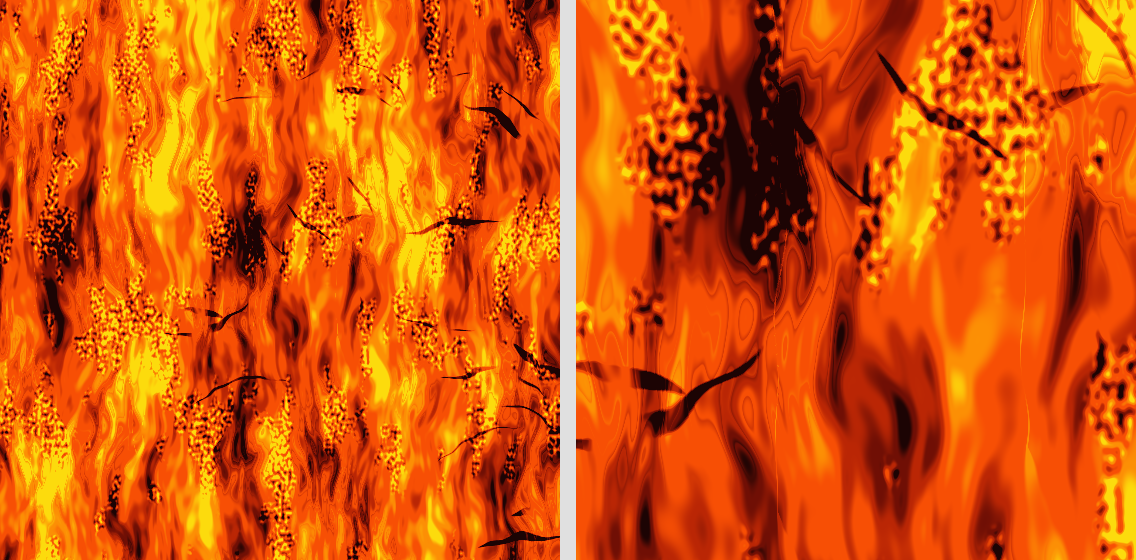
Left: the whole. Right: its middle third, enlarged.
Reproduce this texture procedurally as a Shadertoy shader.

```glsl
float hash(vec2 p) {
    return fract(sin(dot(p, vec2(127.1, 311.7))) * 43758.55);
}

vec2 gradientAt(vec2 cell) {
    float angle = 6.2832 * hash(cell);
    return vec2(cos(angle), sin(angle));
}

// Gradient noise scaled to roughly unit variance
float noise(vec2 p) {
    vec2 i = floor(p), f = fract(p);
    vec2 u = f * f * f * (f * (f * 6.0 - 15.0) + 10.0);
    vec2 e = vec2(1.0, 0.0);
    float low = mix(dot(gradientAt(i), f), dot(gradientAt(i + e.xy), f - e.xy), u.x);
    float high = mix(dot(gradientAt(i + e.yx), f - e.yx), dot(gradientAt(i + e.xx), f - e.xx), u.x);
    return 4.7 * mix(low, high, u.y);
}

// Tall streaks at several widths, bent by a slow sideways sway
float flameHeat(vec2 p) {
    p.x += 0.008 * noise(p * vec2(5.0, 4.0)) + 0.0045 * noise(p * vec2(17.0, 11.0) + 7.0);
    float heat = 0.45 * noise(p * vec2(5.0, 1.6) + 3.0);
    heat += 0.52 * noise(p * vec2(15.0, 4.5) + 19.0);
    heat += 0.42 * noise(p * vec2(38.0, 8.0) + 41.0);
    heat += 0.32 * noise(p * vec2(85.0, 24.0) + 67.0);
    return heat;
}

// Sooty vertical gaps between the sheets of fire
float sootColumns(vec2 p) {
    float x = p.x + 0.012 * noise(p * vec2(6.0, 5.0) + 88.0);
    float middle = exp(-pow((x - 0.42) / 0.035, 2.0));
    float right = exp(-pow((x - 0.96) / 0.04, 2.0)) * (0.7 + 0.6 * smoothstep(0.6, 0.9, p.y));
    float left = exp(-pow(x / 0.022, 2.0));
    return middle + right + left;
}

// Bright licks, round at the base and pointed at the tip
float tongues(vec2 p) {
    float glow = 0.0;
    for (float k = 0.0; k < 16.0; k++) {
        vec2 base = vec2(hash(vec2(k, 1.0)), hash(vec2(k, 2.0)) * 0.85);
        float tall = mix(0.08, 0.22, hash(vec2(k, 3.0)));
        vec2 q = p - base;
        float t = clamp(q.y / tall, 0.0, 1.0);
        q.x += 0.012 * sin(t * 5.0 + k) + 0.003 * noise(p * vec2(20.0, 14.0));
        float halfWidth = 0.13 * tall * sqrt(t) * (1.0 - t) * 2.0 + 0.0005;
        float body = 1.0 - smoothstep(0.4, 1.15, abs(q.x) / halfWidth);
        glow = max(glow, body * smoothstep(0.0, 0.1, t) * (1.0 - t * 0.5));
    }
    return glow;
}

// Tapered, curved twigs, denser toward the lower right
float twigs(vec2 p) {
    float cover = 0.0;
    p += 0.003 * vec2(noise(p * 22.0), noise(p * 22.0 + 50.0));
    for (float k = 0.0; k < 24.0; k++) {
        vec2 center = vec2(sqrt(hash(vec2(k, 11.0))), hash(vec2(k, 12.0)) * 0.9);
        float angle = mix(-0.95, 0.5, hash(vec2(k, 13.0)));
        float reach = mix(0.03, 0.1, hash(vec2(k, 14.0)));
        float girth = mix(0.002, 0.011, pow(hash(vec2(k, 15.0)), 3.0));
        vec2 q = p - center;
        q = vec2(cos(angle) * q.x + sin(angle) * q.y, cos(angle) * q.y - sin(angle) * q.x);
        q.y += (hash(vec2(k, 16.0)) - 0.5) * 8.0 * q.x * q.x;
        float edge = abs(q.y) - girth * (1.0 - abs(q.x) / reach);
        float stick = 1.0 - smoothstep(-0.001, 0.0015, edge);
        cover = max(cover, stick * (1.0 - smoothstep(0.8, 1.0, abs(q.x) / reach)));
    }
    return cover;
}

vec3 fireColor(float heat) {
    vec3 color = mix(vec3(0.11, 0.015, 0.015), vec3(0.44, 0.06, 0.02), smoothstep(-2.1, -1.65, heat));
    color = mix(color, vec3(0.73, 0.15, 0.02), smoothstep(-1.55, -1.0, heat));
    color = mix(color, vec3(0.97, 0.31, 0.02), smoothstep(-0.95, -0.25, heat));
    color = mix(color, vec3(0.99, 0.56, 0.02), smoothstep(0.2, 0.95, heat));
    return mix(color, vec3(0.99, 0.86, 0.05), smoothstep(1.05, 1.75, heat));
}

void mainImage(out vec4 fragColor, in vec2 fragCoord) {
    vec2 p = fragCoord / iResolution.y;
    float heat = flameHeat(p) + 0.08;
    heat -= 1.15 * sootColumns(p);
    heat += 1.1 * tongues(p);

    // Hard contour steps in patches
    float band = fract(heat * 1.6);
    float saw = band - smoothstep(0.84, 1.0, band);
    heat += 0.8 * saw * smoothstep(-0.4, 0.8, noise(p * vec2(8.0, 4.0) + 120.0));

    // Crackling grain gathered into ragged vertical clusters
    float cluster = smoothstep(0.5, 1.4, noise(p * vec2(15.0, 6.0) + 150.0)
        + 0.5 * noise(p * vec2(50.0, 22.0) + 170.0));
    heat += 0.95 * cluster * noise(p * vec2(165.0, 125.0) + 9.0);

    // Charred wood, partly veiled by flame
    float veil = smoothstep(-1.1, 0.3, noise(p * vec2(16.0, 9.0) + 200.0));
    heat -= 2.3 * twigs(p) * veil;

    fragColor = vec4(fireColor(heat), 1.0);
}
```
